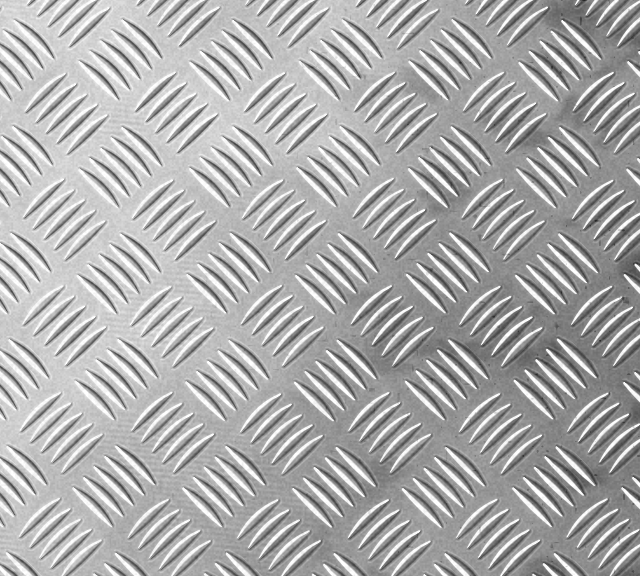
This texture is drawn by a WebGL 2 fragment shader. Its source:

```glsl
#version 300 es
precision highp float;
// Embossed checker plate: blocks of five raised spindle bars, turned a quarter
// from block to block on a diagonal grid. Each bar is a tapered, bowed capsule,
// shaded across its width, over brushed metal that darkens to the lower right.
#define PERIOD vec2(0.1903, 0.1850)  // repeat size, in canvas heights
#define ORIGIN vec2(0.1150, 0.8040)  // centre of one rising block
#define SKEW 0.014                   // sideways drift of the columns
#define PITCH 0.194                  // bar spacing, in block units
#define HALF_LENGTH 0.345
#define RADIUS vec2(0.020, 0.061)    // bar radius at tip and middle
#define BOW 0.022                    // upward bend of a bar
#define JITTER 0.026                 // misplacement of whole blocks
#define GRAIN 0.075
#define GLINT 0.98
#define SHADOW 0.27

uniform vec2 u_resolution;
out vec4 outColor;

float hash(vec2 p) {
    vec3 q = fract(p.xyx * vec3(0.1031, 0.1030, 0.0973));
    q += dot(q, q.yzx + 33.33);
    return fract((q.x + q.y) * q.z);
}

float noise(vec2 p) {
    vec2 i = floor(p), f = fract(p);
    f = f * f * (3.0 - 2.0 * f);
    return mix(mix(hash(i), hash(i + vec2(1, 0)), f.x),
               mix(hash(i + vec2(0, 1)), hash(i + vec2(1, 1)), f.x), f.y);
}

float fbm(vec2 p) {
    float sum = 0.0, gain = 0.5;
    for (int i = 0; i < 4; i++) {
        sum += gain * noise(p);
        p = mat2(1.6, 1.2, -1.2, 1.6) * p + 7.3;
        gain *= 0.5;
    }
    return sum;
}

// Flat sheet: broad light falloff, stains, grain and faint machining marks
float sheetTone(vec2 p, float across) {
    float tone = mix(0.82, 0.65, across);
    tone -= 0.13 * smoothstep(0.55, 1.5, across + 1.0 - p.y);
    tone += 0.20 * (fbm(p * 5.0 + 3.0) - 0.47);
    float stain = smoothstep(0.52, 0.72, fbm(p * vec2(9.0, 13.0) + 20.0));
    tone -= 0.14 * stain * smoothstep(0.25, 0.9, across);
    float marks = smoothstep(0.6, 0.8, noise(p * 9.0 + 40.0)) * (1.0 - across);
    tone += 0.035 * marks * sin(p.y * 620.0 + p.x * 60.0);
    return tone;
}

// Tone across one bar; side runs from -1 (shaded edge) to 1 (lit edge)
float barTone(float side, float along, float across, float falling, float wear) {
    float body = mix(0.70, 0.46, across) + 0.30 * (wear - 0.5);
    float tip = smoothstep(0.22, 0.36, along);
    float start = mix(0.22, 0.0, falling) - 0.5 * tip + 0.35 * (wear - 0.5);
    float lit = smoothstep(start - 0.22, start + 0.28, side);
    float dark = smoothstep(-0.25, -0.85, side) * (1.0 - 0.6 * tip);
    float tone = mix(body, SHADOW, dark * mix(0.75, 0.9, falling));
    return mix(tone, GLINT, lit);
}

void main() {
    vec2 p = gl_FragCoord.xy / u_resolution.y;
    float across = gl_FragCoord.x / u_resolution.x;

    // Diagonal grid: x climbs to the right, y climbs to the left
    vec2 q = p - ORIGIN;
    q.x -= SKEW * q.y;
    q /= PERIOD;
    vec2 grid = vec2(q.x + q.y, q.y - q.x);
    vec2 cell = floor(grid + 0.5);
    vec2 local = grid - cell;
    local += JITTER * (vec2(hash(cell + 51.0), hash(cell + 87.0)) - 0.5);

    // Alternate blocks swap their axes
    float falling = mod(cell.x + cell.y, 2.0);
    vec2 bar = falling > 0.5 ? local.yx : local;
    float index = clamp(floor(bar.y / PITCH + 0.5), -2.0, 2.0);
    float seed = hash(cell * 5.0 + index + 130.0);
    float along = bar.x + 0.016 * (seed - 0.5);
    float s = clamp(along / HALF_LENGTH, -1.0, 1.0);
    float offset = bar.y - index * PITCH - BOW * (0.6 - s * s);
    float radius = mix(RADIUS.x, RADIUS.y, 1.0 - s * s) * (0.95 + 0.1 * seed);
    float dist = length(vec2(offset, max(abs(along) - HALF_LENGTH, 0.0))) - radius;

    // The lit edge faces left in both kinds of block
    float side = (falling > 0.5 ? -offset : offset) / radius;
    float pixel = 1.4142 / (length(PERIOD) * u_resolution.y) * 1.4142;
    float soft = max(pixel * 0.6, 0.009);

    // Pressed rim: dark on the shaded side, pale on the lit side
    float tone = sheetTone(p, across);
    float rim = exp(-max(dist, 0.0) / 0.016);
    tone += rim * mix(-0.20, 0.08, smoothstep(-0.6, 0.6, side));
    float ridge = exp(-pow((dist - 0.032) / 0.013, 2.0)) * smoothstep(0.0, -0.8, side);
    tone += 0.10 * ridge;

    float wear = clamp(0.5 * seed + fbm(p * 38.0) * 0.55, 0.0, 1.0);
    float raised = barTone(side, along, across, falling, wear);
    tone = mix(tone, raised, smoothstep(soft, -soft, dist));

    // Fine grain and scattered pits
    tone += GRAIN * (noise(p * 330.0) - 0.5) + 0.5 * GRAIN * (noise(p * 150.0) - 0.5);
    tone -= 0.16 * smoothstep(0.90, 0.98, noise(p * 120.0 + 9.0)) * across;
    outColor = vec4(vec3(clamp(tone, 0.0, 1.0)), 1.0);
}
```
